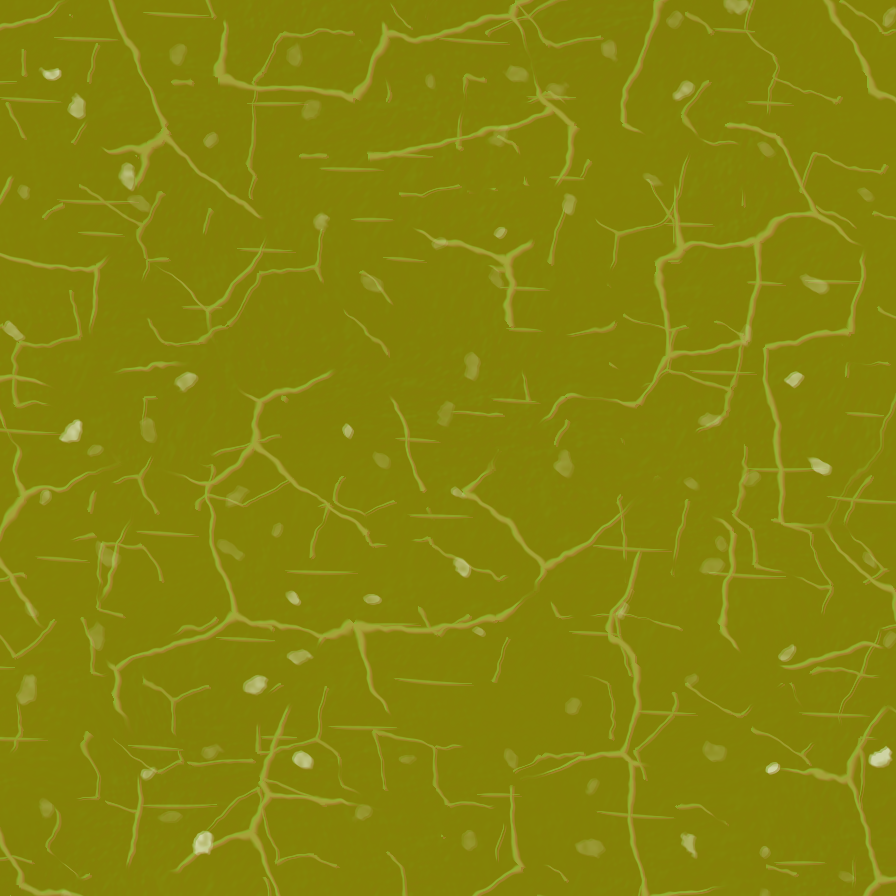
Reproduce this texture procedurally as a Shadertoy shader.

```glsl
// Olive embossed surface: broken cell-edge veins, near-level scratches and pale flecks.
// A height field is sampled on both sides of each point along a light direction;
// the difference tints slopes green or red, the mean lightens the crests.

const vec3 OLIVE = vec3(0.517, 0.508, 0.025);
const vec3 GREEN_SLOPE = vec3(-0.015, 0.120, 0.065);
const vec3 RED_SLOPE = vec3(0.060, -0.060, 0.050);
const vec3 CREST = vec3(0.125, 0.125, 0.190);
const vec3 PALE = vec3(0.81, 0.83, 0.64);

const vec2 LIGHT = vec2(-0.8, 0.6);
const float LIGHT_STEP = 0.0015;
const float VEIN_CELLS = 7.0;
const float VEIN_WIDTH = 0.0030;
const float TWIG_CELLS = 15.0;
const float TWIG_WIDTH = 0.0016;
const float SCRATCH_CELLS = 9.0;
const float SCRATCH_WIDTH = 0.0024;
const float FLECK_CELLS = 10.0;
const float FLECK_RADIUS = 0.0125;
const float RELIEF = 0.95;

float hash(vec2 p) {
    vec3 q = fract(p.xyx * 0.1031);
    q += dot(q, q.yzx + 33.33);
    return fract((q.x + q.y) * q.z);
}

vec2 hash2(vec2 p) {
    return vec2(hash(p), hash(p + 71.7));
}

float noise(vec2 p) {
    vec2 i = floor(p), f = fract(p);
    f = f * f * (3.0 - 2.0 * f);
    return mix(mix(hash(i), hash(i + vec2(1, 0)), f.x),
               mix(hash(i + vec2(0, 1)), hash(i + vec2(1, 1)), f.x), f.y);
}

vec2 noise2(vec2 p) {
    return vec2(noise(p), noise(p + 37.3)) - 0.5;
}

// Cell edges; some are dropped, the rest taper and thicken at junctions.
float veins(vec2 p, float cells, float width, float keep) {
    vec2 g = p * cells, base = floor(g);
    vec2 r1 = vec2(9), r2 = vec2(9), id1 = base, id2 = base;
    float d1 = 99.0, d2 = 99.0, d3 = 99.0;
    for (int y = -1; y <= 1; y++)
    for (int x = -1; x <= 1; x++) {
        vec2 id = base + vec2(x, y);
        vec2 r = id + 0.1 + 0.8 * hash2(id + cells) - g;
        float d = dot(r, r);
        if (d < d1) {
            d3 = d2; d2 = d1; r2 = r1; id2 = id1;
            d1 = d; r1 = r; id1 = id;
        } else if (d < d2) {
            d3 = d2; d2 = d; r2 = r; id2 = id;
        } else d3 = min(d3, d);
    }
    float edge = (d2 - d1) / (2.0 * length(r2 - r1)) / cells;
    float junction = 1.0 - smoothstep(0.0, 0.22, sqrt(d3) - sqrt(d1));
    float present = step(hash(id1 + id2 + 5.0 * cells), keep);
    float taper = smoothstep(0.22, 0.62, noise(g * 1.7 + 11.0));
    float w = width * (0.35 + 0.65 * taper) * (1.0 + 1.1 * junction);
    float soft = 0.5 / iResolution.y;
    return present * smoothstep(0.0, 0.3, taper) * (1.0 - smoothstep(w * 0.25, w + soft, edge));
}

// Slim, slightly bent lens shapes lying close to level.
float scratches(vec2 p) {
    vec2 base = floor(p * SCRATCH_CELLS);
    float best = 0.0, soft = 0.5 / iResolution.y;
    for (int y = -1; y <= 1; y++)
    for (int x = -1; x <= 1; x++) {
        vec2 id = base + vec2(x, y), rnd = hash2(id + 203.0);
        vec2 q = p - (id + hash2(id + 151.0)) / SCRATCH_CELLS;
        float reach = mix(0.018, 0.046, rnd.x), t = q.x / reach;
        float bend = (rnd.y - 0.6) * 0.14 * q.x + (rnd.x - 0.4) * 1.5 * q.x * q.x;
        float w = SCRATCH_WIDTH * max(1.0 - t * t, 0.0) * (0.75 - 0.25 * t);
        float m = 1.0 - smoothstep(w * 0.3, w + soft, abs(q.y - bend));
        best = max(best, m * step(abs(t), 1.0) * step(rnd.y, 0.72));
    }
    return best * 0.75;
}

// Ragged pale patches, mostly faint, a few bright.
float flecks(vec2 p) {
    vec2 base = floor(p * FLECK_CELLS);
    float best = 0.0;
    float ragged = noise(p * 90.0) + 0.5 * noise(p * 210.0) - 0.75;
    for (int y = -1; y <= 1; y++)
    for (int x = -1; x <= 1; x++) {
        vec2 id = base + vec2(x, y), rnd = hash2(id + 317.0);
        vec2 q = p - (id + hash2(id + 411.0)) / FLECK_CELLS;
        float a = 3.14159 * hash(id + 523.0), c = cos(a), s = sin(a);
        q = vec2(c * q.x + s * q.y, c * q.y - s * q.x) * vec2(0.85, 1.45);
        float d = length(q) / (FLECK_RADIUS * mix(0.55, 1.1, rnd.x)) + 0.75 * ragged;
        float strength = 0.22 + 0.78 * pow(hash(id + 619.0), 4.0);
        best = max(best, strength * (1.0 - smoothstep(0.75, 1.0, d)) * step(rnd.y, 0.75));
    }
    return best * (0.65 + 0.6 * noise(p * 170.0));
}

// Fine oblique wrinkles, stronger in some patches than in others.
float wrinkles(vec2 p) {
    vec2 q = mat2(0.85, 0.53, -0.53, 0.85) * p + 0.05 * noise2(p * 8.0);
    float h = noise(q * vec2(22, 48)) + 0.55 * noise(q * vec2(60, 105)) + 0.3 * noise(q * 190.0);
    return h * mix(0.25, 1.1, noise(p * 6.0 + 19.0));
}

// x: raised lines, y: pale flecks, z: wrinkle height.
vec3 surface(vec2 p) {
    vec2 bent = p + 0.030 * noise2(p * 10.0) + 0.010 * noise2(p * 38.0) + 0.003 * noise2(p * 120.0);
    float lines = veins(bent, VEIN_CELLS, VEIN_WIDTH, 0.76);
    lines = max(lines, 0.8 * veins(bent + 3.7, TWIG_CELLS, TWIG_WIDTH, 0.36));
    return vec3(max(lines, scratches(p)), flecks(p), wrinkles(p));
}

void mainImage(out vec4 fragColor, in vec2 fragCoord) {
    vec2 p = fragCoord / iResolution.y;
    vec3 away = surface(p - LIGHT * LIGHT_STEP);
    vec3 toward = surface(p + LIGHT * LIGHT_STEP);
    vec3 middle = 0.5 * (away + toward), rise = away - toward;

    // Slopes facing the light turn green, the others red.
    float slope = clamp(rise.x + 1.1 * rise.y + RELIEF * rise.z, -1.0, 1.0);
    vec3 color = OLIVE + max(slope, 0.0) * GREEN_SLOPE + max(-slope, 0.0) * RED_SLOPE;

    // Crests and flecks.
    color += middle.x * CREST;
    color = mix(color, PALE, clamp(middle.y, 0.0, 1.0));
    color += 0.012 * (noise(p * 5.0) - 0.5) * vec3(1, 1, 0);
    fragColor = vec4(clamp(color, 0.0, 1.0), 1.0);
}
```
